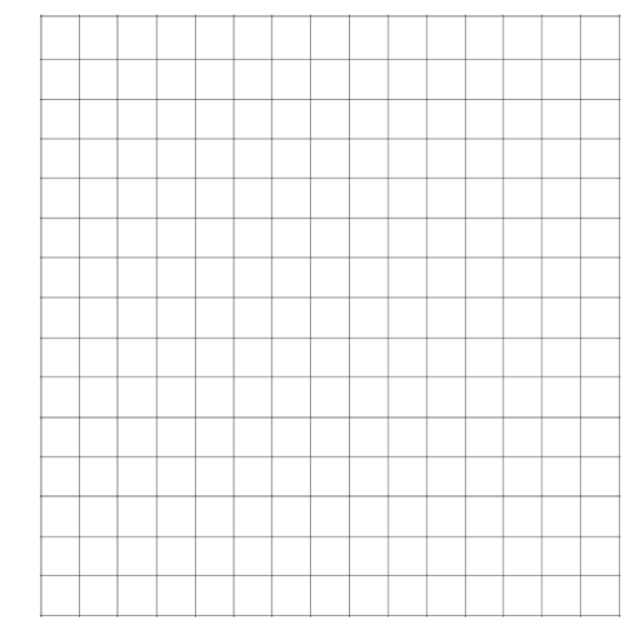
Reproduce this pattern procedurally as a Shadertoy shader.

```glsl
// Fine grey ruled grid of 15 by 15 cells on white, with a taller top row.

const int LAST_LINE = 15;
const float GRAIN = 1.0 / 512.0;      // raster the rules are aligned to
const vec2 GRID_MIN = vec2(0.0640, 0.0375);
const vec2 GRID_MAX = vec2(0.9678, 0.9753);
const vec2 PITCH = vec2(0.06025, 0.06215);
const uint SOFT_COLUMNS = 0x25u;      // one bit per blurred rule
const uint SOFT_ROWS = 0x9328u;

float hash(float n) {
    return fract(sin(n * 12.99 + 4.1) * 4375.85);
}

// Share of a pixel covered by a band of the given width at distance d
float bandCoverage(float d, float width, float pixel) {
    float h = 0.5 * width;
    return (clamp(d + 0.5 * pixel, -h, h) - clamp(d - 0.5 * pixel, -h, h)) / pixel;
}

// Crisp rules sit on raster centres, soft ones straddle two raster steps
float alignRule(float position, bool soft) {
    float steps = position / GRAIN;
    return (soft ? floor(steps + 0.5) : floor(steps) + 0.5) * GRAIN;
}

// Darkness of one rule: a core with a faint halo
float ruleInk(float d, bool soft, float shade, float pixel) {
    float width = soft ? 0.0036 : 0.0017;
    float strength = soft ? mix(0.22, 0.29, shade) : mix(0.34, 0.46, shade);
    float core = strength * bandCoverage(d, width, pixel);
    float halo = 0.09 * bandCoverage(d, 0.0046, pixel);
    return max(core, halo);
}

// Darkness of all parallel rules along one axis
float rulesInk(float p, float first, float last, float pitch,
               uint softMask, float seed, float pixel) {
    float ink = 0.0;
    for (int i = 0; i <= LAST_LINE; i++) {
        bool soft = ((softMask >> uint(i)) & 1u) == 1u;
        float position = i == LAST_LINE ? last : first + float(i) * pitch;
        float d = p - alignRule(position, soft);
        ink = max(ink, ruleInk(d, soft, hash(float(i) + seed), pixel));
    }
    return ink;
}

// Antialiased extent of the rules from first to last
float spanMask(float p, float first, float last, float pixel) {
    return bandCoverage(p - 0.5 * (first + last), last - first + 2.0 * GRAIN, pixel);
}

void mainImage(out vec4 fragColor, in vec2 fragCoord) {
    vec2 uv = fragCoord / iResolution.xy;
    vec2 pixel = 1.0 / iResolution.xy;

    float columns = rulesInk(uv.x, GRID_MIN.x, GRID_MAX.x, PITCH.x,
                             SOFT_COLUMNS, 3.0, pixel.x);
    float rows = rulesInk(uv.y, GRID_MIN.y, GRID_MAX.y, PITCH.y,
                          SOFT_ROWS, 41.0, pixel.y);
    columns *= spanMask(uv.y, GRID_MIN.y, GRID_MAX.y, pixel.y);
    rows *= spanMask(uv.x, GRID_MIN.x, GRID_MAX.x, pixel.x);

    // Crossings darken where the inks overlap
    float paper = (1.0 - columns) * (1.0 - rows);
    fragColor = vec4(vec3(paper), 1.0);
}
```
